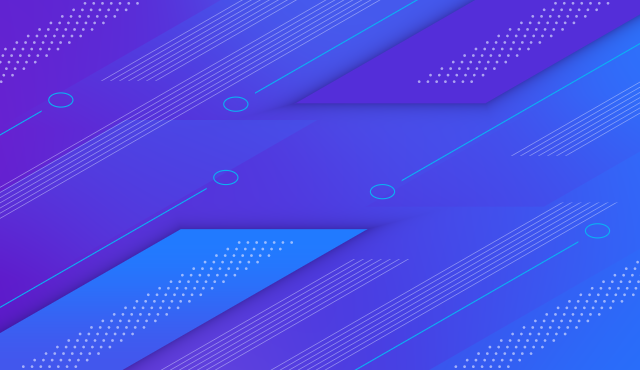
Reproduce this background procedurally as a Shadertoy shader.

```glsl
// Blue and violet abstract background built on one slanted direction.
// A blend of colour spots lies under tinted bands and two shadowed panels;
// repeated hairlines, dot grids and ring-tipped strokes go on top.

const vec2 CANVAS = vec2(768.0, 444.0);  // design units, origin lower left
const float SLANT = 1.739;               // x travelled per unit of y
const float ACROSS = 0.498;              // slanted x offset to true distance
const float SPOT_SIZE = 105.0;
const float LAST_ITEM = 6.0;             // seven hairlines or dots per group
const float LINE_GAP = 10.8;
const float LINE_HALF = 0.42;
const vec2 DOT_GAP = vec2(10.5, 7.84);
const float DOT_RADIUS = 1.6;
const vec2 RING_RADII = vec2(14.5, 8.5);
const float RING_GAP = 23.0;
const float STROKE_HALF = 0.65;
const float SHADOW_SIZE = 8.0;
const float SHADOW_STRENGTH = 0.5;

const vec3 CYAN = vec3(0.04, 0.70, 0.95);
const vec3 PALE = vec3(0.86, 0.88, 1.0);
const vec3 SHADOW = vec3(0.17, 0.10, 0.52);
const vec3 VIOLET = vec3(0.33, 0.18, 0.85);
const vec3 AZURE = vec3(0.13, 0.48, 1.0);
const vec3 INDIGO = vec3(0.26, 0.34, 0.93);

// Background colour spots
const int SPOTS = 15;
const vec2 SPOT_AT[SPOTS] = vec2[](
    vec2(0, 444), vec2(20, 300), vec2(0, 80), vec2(150, 350), vec2(170, 230),
    vec2(330, 210), vec2(400, 444), vec2(500, 290), vec2(600, 240), vec2(768, 390),
    vec2(768, 210), vec2(230, 20), vec2(430, 80), vec2(620, 110), vec2(768, 20));
const vec3 SPOT_COLOR[SPOTS] = vec3[](
    vec3(0.36, 0.14, 0.82), vec3(0.46, 0.10, 0.80), vec3(0.36, 0.08, 0.78),
    vec3(0.34, 0.18, 0.85), vec3(0.30, 0.22, 0.87), vec3(0.33, 0.19, 0.86),
    vec3(0.28, 0.40, 0.94), vec3(0.29, 0.31, 0.92), vec3(0.27, 0.29, 0.92),
    vec3(0.17, 0.46, 0.99), vec3(0.18, 0.43, 0.99), vec3(0.40, 0.27, 0.87),
    vec3(0.28, 0.23, 0.88), vec3(0.25, 0.30, 0.92), vec3(0.15, 0.43, 0.98));

// Groups: anchor x, anchor y, and the vertical direction they run in
const vec3 HAIRLINES[5] = vec3[](vec3(122, 347, 1), vec3(391, 444, -1),
    vec3(614, 257, 1), vec3(425, 133, -1), vec3(675, 201, -1));
const vec3 DOTS[4] = vec3[](vec3(102, 440, -1), vec3(503, 346, 1),
    vec3(287, 153, -1), vec3(547, 4, 1));
const vec3 RINGS[5] = vec3[](vec3(73, 324, -1), vec3(283, 319, 1),
    vec3(271, 231, -1), vec3(459, 214, 1), vec3(717, 167, -1));

float pixel;  // size of one pixel in design units

float fill(float d) { return clamp(0.5 - d / pixel, 0.0, 1.0); }

float slanted(vec2 p) { return p.x - SLANT * p.y; }

vec3 gradient(vec2 p) {
    vec4 sum = vec4(0.0);
    for (int i = 0; i < SPOTS; i++) {
        vec2 q = (p - SPOT_AT[i]) / SPOT_SIZE;
        sum += vec4(SPOT_COLOR[i], 1.0) * exp(-0.5 * dot(q, q));
    }
    return sum.rgb / sum.a;
}

// Slanted strip, strongest at edgeY and gone at fadeY
float band(vec2 p, float left, float right, float edgeY, float fadeY) {
    float s = slanted(p);
    float side = max(left - s, s - right) * ACROSS;
    float beyond = (p.y - edgeY) * sign(edgeY - fadeY);
    return fill(max(side, beyond)) * clamp((p.y - fadeY) / (edgeY - fadeY), 0.0, 1.0);
}

// Parallelogram open on one side, with a soft shadow around it
void panel(inout vec3 color, vec2 p, vec2 sides, float edgeY, float dir, vec3 tint) {
    float s = slanted(p);
    float d = max(max(sides.x - s, s - sides.y) * ACROSS, (edgeY - p.y) * dir);
    color = mix(color, SHADOW, SHADOW_STRENGTH * exp(-max(d, 0.0) / SHADOW_SIZE));
    color = mix(color, tint, fill(d));
}

float hairlines(vec2 p, vec3 group) {
    vec2 q = p - group.xy;
    float s = slanted(q);
    float nearest = clamp(round(s / LINE_GAP), 0.0, LAST_ITEM) * LINE_GAP;
    return fill(abs(s - nearest) * ACROSS - LINE_HALF) * fill(-q.y * group.z);
}

float dots(vec2 p, vec3 group) {
    vec2 q = p - group.xy;
    float row = round(q.y / DOT_GAP.y);
    row = group.z * max(row * group.z, 0.0);
    q -= row * DOT_GAP.y * vec2(SLANT, 1.0);
    q.x -= clamp(round(q.x / DOT_GAP.x), 0.0, LAST_ITEM) * DOT_GAP.x;
    return fill(length(q) - DOT_RADIUS);
}

float ringStroke(vec2 p, vec3 ring) {
    vec2 q = p - ring.xy;
    float k = length(q / RING_RADII);
    float slope = max(length(q / (RING_RADII * RING_RADII)), 0.0001);
    float outline = fill(abs(k - 1.0) * k / slope - STROKE_HALF);
    float tail = fill(abs(slanted(q)) * ACROSS - STROKE_HALF) * fill(RING_GAP - q.x * ring.z);
    return max(outline, tail);
}

void mainImage(out vec4 fragColor, in vec2 fragCoord) {
    vec2 p = fragCoord / iResolution.xy * CANVAS;
    pixel = CANVAS.y / iResolution.y;

    // Gradient and translucent bands
    vec3 color = gradient(p);
    color = mix(color, INDIGO, 0.55 * band(p, -507.0, -202.0, 444.0, 290.0));
    color = mix(color, INDIGO, 0.55 * band(p, -372.0, -141.0, 300.0, 110.0));
    color = mix(color, VIOLET, 0.22 * band(p, 98.0, 312.0, 196.0, 330.0));
    color = mix(color, AZURE, 0.30 * band(p, 515.0, 900.0, 0.0, 300.0));

    // Shadowed panels
    panel(color, p, vec2(-202, 26), 320.0, 1.0, VIOLET);
    vec3 blue = mix(INDIGO, AZURE, smoothstep(0.0, 160.0, p.y));
    panel(color, p, vec2(-77, 147), 169.0, -1.0, blue);

    // Fine details
    for (int i = 0; i < 5; i++) color = mix(color, PALE, 0.5 * hairlines(p, HAIRLINES[i]));
    for (int i = 0; i < 4; i++) color = mix(color, PALE, 0.65 * dots(p, DOTS[i]));
    for (int i = 0; i < 5; i++) color = mix(color, CYAN, ringStroke(p, RINGS[i]));
    fragColor = vec4(color, 1.0);
}
```
